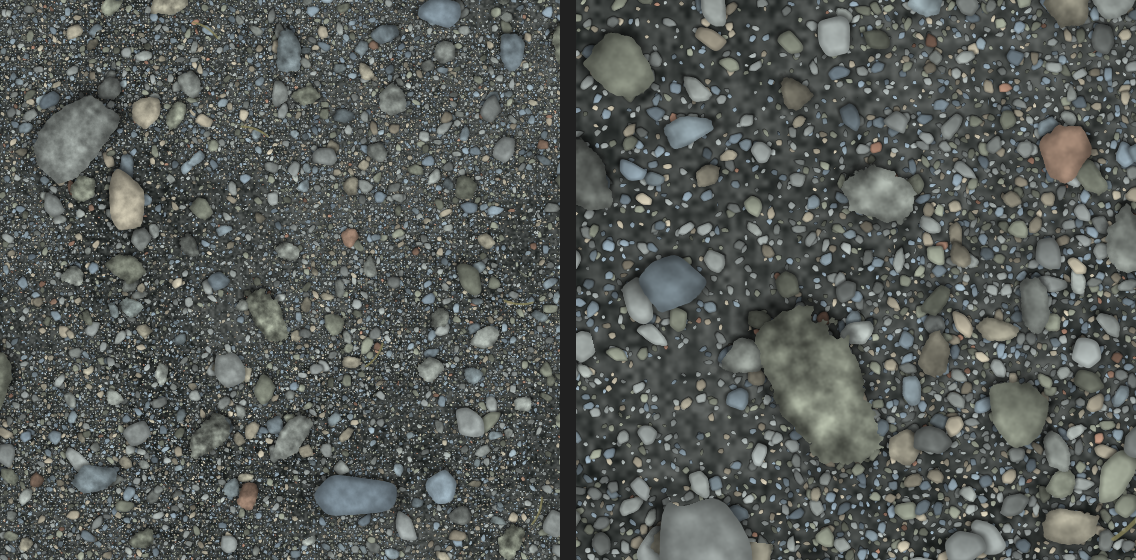
Left, the full canvas; right, a detail of the centre.
Reproduce this texture procedurally as a Shadertoy shader.

```glsl
// Gravelly ground: dark soil under seven layers of scattered stones, from
// fine grit up to rocks. Each stone is a rounded polygon in a jittered grid
// cell, shaded from below, with a soft contact shadow around it.

const int   LAYERS       = 7;
const float FINEST_CELLS = 190.0;  // grid cells across for the grit
const float CELL_RATIO   = 0.56;   // cell count from one layer to the next
const float GRIT_DENSITY = 0.80;   // chance of a grain in a grit cell
const float DENSITY_FADE = 0.74;   // density from one layer to the next
const float SHADOW       = 0.62;
const int   STRAWS       = 5;

const vec3 SOIL_DARK  = vec3(0.10, 0.115, 0.11);
const vec3 SOIL_LIGHT = vec3(0.37, 0.385, 0.375);
const vec3 GREY  = vec3(0.52, 0.545, 0.54);
const vec3 BLUE  = vec3(0.46, 0.52, 0.56);
const vec3 TAN   = vec3(0.61, 0.585, 0.52);
const vec3 MOSSY = vec3(0.47, 0.49, 0.44);
const vec3 RUST  = vec3(0.53, 0.41, 0.35);
const vec3 STRAW = vec3(0.52, 0.50, 0.34);

float hash(vec2 p) {
    return fract(sin(dot(p, vec2(127.1, 311.7))) * 43758.5453);
}

float noise(vec2 p) {
    vec2 i = floor(p), f = fract(p);
    f = f * f * (3.0 - 2.0 * f);
    return mix(mix(hash(i), hash(i + vec2(1, 0)), f.x),
               mix(hash(i + vec2(0, 1)), hash(i + vec2(1, 1)), f.x), f.y);
}

float fbm(vec2 p) {
    float sum = 0.0, amp = 0.533;
    for (int i = 0; i < 4; i++) {
        sum += amp * noise(p);
        p = mat2(1.6, 1.2, -1.2, 1.6) * p + 7.3;
        amp *= 0.5;
    }
    return sum;
}

mat2 rotation(float a) {
    return mat2(cos(a), sin(a), -sin(a), cos(a));
}

// Rounded irregular polygon: 0 at the centre, 1 on the outline
float stoneShape(vec2 q, vec2 id) {
    float sum = 0.0;
    for (int k = 0; k < 6; k++) {
        float fk = float(k);
        float a = (fk + 0.6 * hash(id + fk * 3.1)) * 1.0472;
        float reach = mix(0.78, 1.12, hash(id + fk * 5.7 + 2.0));
        float m = max(dot(q, vec2(cos(a), sin(a))) / reach, 0.0);
        m *= m;
        m *= m;
        sum += m * m;
    }
    return pow(sum + 1e-9, 0.125);
}

vec3 stoneColor(float pick) {
    if (pick < 0.38) return GREY;
    if (pick < 0.60) return BLUE;
    if (pick < 0.78) return TAN;
    return pick < 0.975 ? MOSSY : RUST;
}

// Lays one layer of stones over the ground colour
vec3 addStones(vec3 col, vec2 p, float cells, float density, float size, float mottle, float px) {
    vec2 g = p * cells, base = floor(g);
    for (int j = -1; j <= 1; j++)
    for (int i = -1; i <= 1; i++) {
        vec2 cell = base + vec2(i, j);
        vec2 id = cell + cells * 1.37;
        if (hash(id) > density) continue;

        // Place, turn and stretch
        vec2 centre = cell + 0.15 + 0.7 * vec2(hash(id + 11.3), hash(id + 23.9));
        float r = mix(0.19, 0.42, pow(hash(id + 31.7), 1.4));
        float aspect = sqrt(mix(1.0, 1.9, hash(id + 41.1)));
        vec2 d = (g - centre) / r;
        vec2 q = rotation(6.2832 * hash(id + 53.3)) * d;
        q *= vec2(1.0 / aspect, aspect);
        if (length(q) > 2.0) continue;

        // Rough outline, then shadow on the ground
        float rough = hash(id + 61.9) * size;
        float e = stoneShape(q, id) + rough * 0.5 * (fbm(d * 4.0 + id) - 0.5);
        float lift = clamp(d.y, -1.0, 1.0);
        col *= 1.0 - SHADOW * (0.65 + 0.35 * lift) * (1.0 - smoothstep(0.9, 1.4, e));

        // Body tone, mottling and rounded rim
        float tone = mix(0.68, 1.28, hash(id + 71.3));
        tone = mix(tone, 1.0, 0.5 * size);
        vec3 body = stoneColor(hash(id + 83.7)) * tone;
        body = mix(body, MOSSY * tone, 0.7 * rough);
        body *= 1.0 + (mottle - 0.5) * (0.35 + 1.3 * rough);
        body *= 1.04 - 0.12 * lift - 0.26 * smoothstep(0.6, 1.0, e);
        float w = min(0.65 * px * cells / r, 0.8);
        col = mix(col, body, 1.0 - smoothstep(1.0 - w, 1.0 + w, e));
    }
    return col;
}

// A few thin bent stalks
vec3 addStraws(vec3 col, vec2 p, float px) {
    for (int i = 0; i < STRAWS; i++) {
        vec2 id = vec2(float(i), 9.0);
        vec2 q = rotation(6.2832 * hash(id)) * (p - vec2(hash(id + 3.0), hash(id + 6.0)));
        q.y += 7.0 * q.x * q.x;
        float d = length(vec2(max(abs(q.x) - 0.025, 0.0), q.y));
        col = mix(col, STRAW, 0.8 * (1.0 - smoothstep(0.0008, 0.0012 + px, d)));
    }
    return col;
}

void mainImage(out vec4 fragColor, in vec2 fragCoord) {
    float px = 1.0 / iResolution.y;
    vec2 p = fragCoord * px;

    // Soil with broad patches and fine crumbs
    float patches = fbm(p * 4.5 + 3.0);
    float crumbs = 0.5 * fbm(p * 85.0) + 0.5 * noise(p * 260.0);
    vec3 col = mix(SOIL_DARK, SOIL_LIGHT, clamp(0.5 + 1.3 * (crumbs - 0.5) + 0.7 * (patches - 0.5), 0.0, 1.0));

    // Gravel gathers in drifts, thicker to the right
    float drift = smoothstep(0.25, 0.7, fbm(p * 5.0 + 17.0) + 0.12 * (p.x - 0.5));
    float mottle = fbm(p * 75.0 + 40.0);
    float cells = FINEST_CELLS, density = GRIT_DENSITY;
    for (int i = 0; i < LAYERS; i++) {
        float size = float(i) / float(LAYERS - 1);
        float share = density * mix(mix(0.45, 1.4, drift), 1.0, size);
        col = addStones(col, p, cells, share, size, mottle, px);
        cells *= CELL_RATIO;
        density *= DENSITY_FADE;
    }

    col = addStraws(col, p, px);
    fragColor = vec4(clamp(col, 0.0, 1.0), 1.0);
}
```
